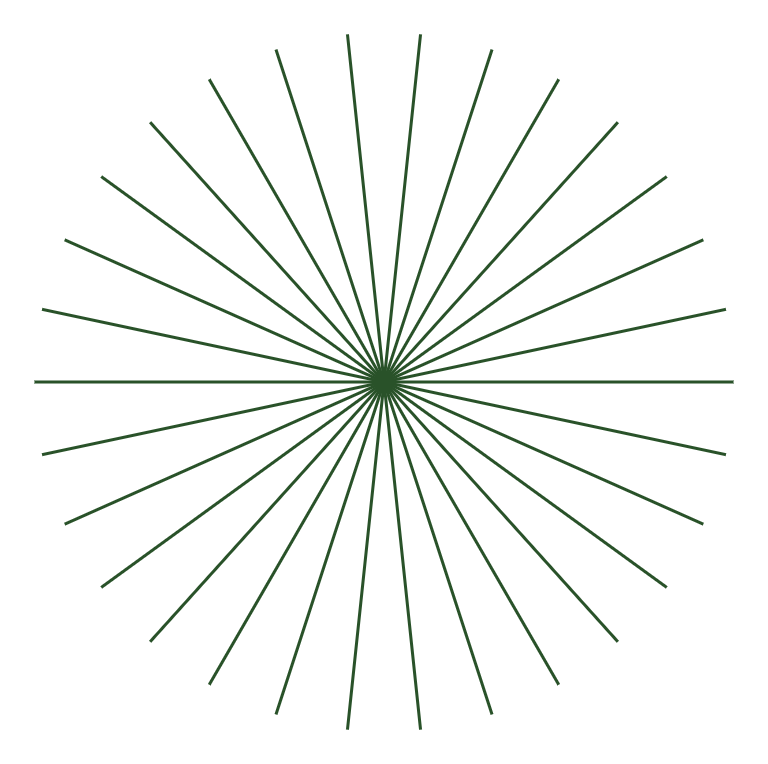
Reproduce this background procedurally as a WebGL 2 fragment shader.

```glsl
#version 300 es
precision highp float;

uniform vec2 u_resolution;
out vec4 fragColor;

#define SPOKES 15
#define REACH 0.4575
#define LINE_WIDTH 0.00395
#define INK vec3(0.16, 0.32, 0.16)
#define PAPER vec3(1.0)

const float PI = 3.14159;

// Signed distance to a box centred on the origin
float boxDistance(vec2 p, vec2 halfSize) {
    vec2 d = abs(p) - halfSize;
    return length(max(d, 0.0)) + min(max(d.x, d.y), 0.0);
}

void main() {
    float unit = min(u_resolution.x, u_resolution.y);
    vec2 p = (gl_FragCoord.xy - 0.5 * u_resolution) / unit;

    // Each spoke is a full diameter, layered over the ones before
    float paperLeft = 1.0;
    for (int i = 0; i < SPOKES; i++) {
        float angle = PI * float(i) / float(SPOKES);
        vec2 along = vec2(cos(angle), sin(angle));
        vec2 local = vec2(dot(p, along), dot(p, vec2(-along.y, along.x)));
        float d = boxDistance(local, vec2(REACH, 0.5 * LINE_WIDTH));
        paperLeft *= 1.0 - clamp(0.5 - d * unit, 0.0, 1.0);
    }

    fragColor = vec4(mix(INK, PAPER, paperLeft), 1.0);
}
```
